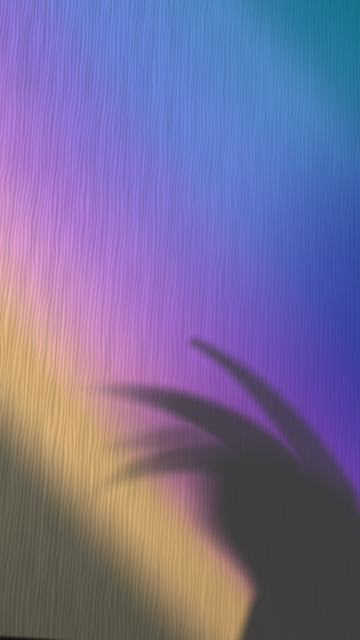
A Shadertoy shader for this background:

```glsl
float hash(vec2 c) {
    vec3 h = fract(c.xyx * vec3(0.1031, 0.1030, 0.0973));
    h += dot(h, h.yzx + 33.33);
    return fract((h.x + h.y) * h.z);
}

float noise(vec2 p) {
    vec2 i = floor(p), f = fract(p);
    f = f * f * (3.0 - 2.0 * f);
    return mix(mix(hash(i), hash(i + vec2(1, 0)), f.x),
               mix(hash(i + vec2(0, 1)), hash(i + vec2(1, 1)), f.x), f.y);
}

// Rainbow across the diagonal, from unlit wall through amber to teal
vec3 spectrum(float s) {
    vec3 c = mix(vec3(0.39, 0.375, 0.32), vec3(0.82, 0.66, 0.45), smoothstep(-0.125, -0.015, s));
    c = mix(c, vec3(0.86, 0.66, 0.62), smoothstep(0.01, 0.075, s));
    c = mix(c, vec3(0.81, 0.56, 0.77), smoothstep(0.05, 0.14, s));
    c = mix(c, vec3(0.67, 0.46, 0.81), smoothstep(0.11, 0.23, s));
    c = mix(c, vec3(0.52, 0.44, 0.81), smoothstep(0.19, 0.34, s));
    c = mix(c, vec3(0.39, 0.50, 0.82), smoothstep(0.30, 0.46, s));
    c = mix(c, vec3(0.31, 0.53, 0.77), smoothstep(0.43, 0.62, s));
    c = mix(c, vec3(0.15, 0.47, 0.61), smoothstep(0.59, 0.70, s));
    return mix(c, vec3(0.09, 0.44, 0.54), smoothstep(0.68, 0.78, s));
}

// Soft shadow of a curved leaf that widens from its tip to its base
float leaf(vec2 p, vec2 tip, vec2 bend, vec2 base, float width) {
    float d = 1.0;
    vec2 a = tip;
    for (int i = 1; i <= 20; i++) {
        float t = float(i) / 20.0;
        vec2 b = mix(mix(tip, bend, t), mix(bend, base, t), t);
        vec2 ab = b - a;
        float h = clamp(dot(p - a, ab) / dot(ab, ab), 0.0, 1.0);
        d = min(d, length(p - a - h * ab) - width * t);
        a = b;
    }
    return 1.0 - smoothstep(-0.008, 0.016, d);
}

void mainImage(out vec4 fragColor, in vec2 fragCoord) {
    vec2 uv = fragCoord / iResolution.xy;
    vec2 p = uv * vec2(0.5625, 1.0);

    // Coordinates across and along the light band
    vec2 q = p - vec2(0.0, 0.46);
    float across = dot(q, vec2(0.755, 0.656));
    float along = dot(q, vec2(0.656, -0.755));
    float bent = across - 0.32 * pow(max(-along - 0.05, 0.0), 2.0);
    vec3 color = spectrum(bent);

    // Deeper violet and blue towards the lower right
    float deep = smoothstep(-0.02, 0.45, along) * smoothstep(0.0, 0.1, across);
    color *= mix(vec3(1.0), vec3(0.77, 0.60, 0.84), deep);
    float side = smoothstep(0.6, 1.05, uv.x) * smoothstep(0.2, 0.45, across);
    color *= mix(vec3(1.0), vec3(0.70, 0.80, 0.89), side * (1.0 - smoothstep(0.6, 0.9, uv.y)));
    color *= 1.0 - 0.12 * (1.0 - smoothstep(0.0, 0.3, p.y));

    // Main shadow in the lower right
    float left = 0.32 + 0.075 * (1.0 - smoothstep(0.07, 0.2, p.y)) - 0.3 * max(0.07 - p.y, 0.0);
    float top = 0.3 - 2.7 * pow(max(p.x - 0.38, 0.0), 2.0);
    float blur = mix(0.012, 0.04, smoothstep(0.04, 0.2, p.y));
    float shadow = smoothstep(-blur, blur, p.x - left) * (1.0 - smoothstep(-0.03, 0.025, p.y - top));

    // Leaves reaching out of the shadow
    float leaves = 0.75 * leaf(p, vec2(0.305, 0.465), vec2(0.43, 0.40), vec2(0.53, 0.22), 0.025);
    leaves = max(leaves, 0.85 * leaf(p, vec2(0.125, 0.392), vec2(0.32, 0.395), vec2(0.44, 0.26), 0.033));
    leaves = max(leaves, 0.65 * leaf(p, vec2(0.14, 0.225), vec2(0.24, 0.305), vec2(0.40, 0.28), 0.026));
    leaves = max(leaves, 0.40 * leaf(p, vec2(0.17, 0.30), vec2(0.28, 0.33), vec2(0.40, 0.29), 0.035));
    leaves = max(leaves, 0.40 * leaf(p, vec2(0.24, 0.395), vec2(0.34, 0.36), vec2(0.45, 0.27), 0.025));
    leaves *= smoothstep(0.10, 0.30, p.x);
    float haze = 0.35 * exp(-dot((p - vec2(0.31, 0.30)) * vec2(9, 15), (p - vec2(0.31, 0.30)) * vec2(9, 15)));
    shadow = 1.0 - (1.0 - shadow) * (1.0 - leaves) * (1.0 - haze);
    color = mix(color, vec3(0.235, 0.243, 0.24), shadow * 0.97);

    // Wavering vertical grain, leaning on the left
    float x = p.x - 0.1 * p.y * (1.0 - uv.x);
    float waver = noise(vec2(x * 45.0, p.y * 14.0)) + 0.5 * noise(vec2(x * 90.0, p.y * 35.0));
    float ridge = sin(6.2832 * (x * 150.0 + waver));
    float fiber = noise(vec2(x * 240.0, p.y * 16.0)) - 0.5;
    float relief = mix(0.09, 0.035, smoothstep(0.1, 0.9, uv.x)) * (1.0 - 0.7 * shadow);
    color *= 1.0 + relief * (0.65 * ridge + 1.1 * fiber);

    // Dark sliver along the lower left border
    float sliver = 1.0 - smoothstep(0.002, 0.010, p.y + 0.06 * p.x);
    color *= 1.0 - 0.75 * sliver * (1.0 - smoothstep(0.06, 0.14, p.x));

    fragColor = vec4(color, 1.0);
}
```
